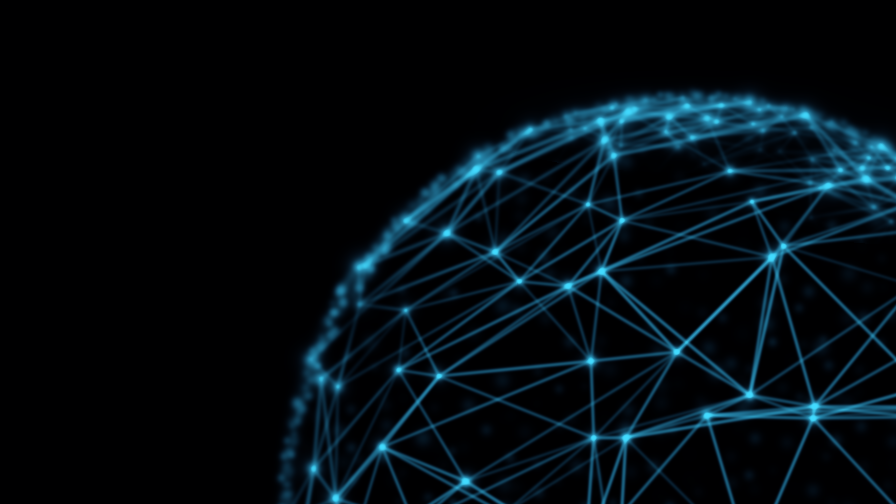
A Shadertoy shader for this background:

```glsl
// A dark globe woven from glowing cyan nodes and links, rising at the lower right.

vec2 hash22(vec2 p) {
    vec3 q = fract(p.xyx * vec3(0.1031, 0.1030, 0.0973));
    q += dot(q, q.yzx + 33.33);
    return fract((q.xx + q.yz) * q.zy);
}

float glow(float dist, float width) {
    return exp(-dist * dist / (width * width));
}

float segmentDistance(vec2 p, vec2 a, vec2 b) {
    vec2 ab = b - a;
    float t = clamp(dot(p - a, ab) / max(dot(ab, ab), 1e-6), 0.0, 1.0);
    return length(p - a - ab * t);
}

// Draws a point toward a hub so that nodes gather there.
vec2 gather(vec2 w, vec2 hub) {
    return w + 0.55 * (hub - w) * glow(length(hub - w), 0.2);
}

// Jittered node projected from the unit sphere: xy position, z visibility.
vec3 node(vec2 cell, float size) {
    vec2 w = (cell + 0.02 + 0.96 * hash22(cell + 57.0)) * size;
    w = gather(w, vec2(-0.32, 0.70));
    w = gather(w, vec2(-0.78, 0.35));
    w = gather(w, vec2(0.01, 0.47));
    float angle = length(w);
    return vec3(w * sin(angle) / max(angle, 0.001), 1.0 - smoothstep(1.48, 1.58, angle));
}

// Nodes and the links to their neighbours, on a grid of sphere angles.
float mesh(vec2 p, vec2 angles, float size, float blur) {
    vec2 home = floor(angles / size);
    float light = 0.0;
    for (int y = -2; y <= 2; y++)
    for (int x = -2; x <= 2; x++) {
        vec2 cell = home + vec2(x, y);
        vec3 a = node(cell, size);
        if (a.z <= 0.0) continue;
        float power = hash22(cell + 113.0).x;
        float d = length(p - a.xy);
        light += a.z * (0.6 + power) * (1.6 * glow(d, blur * 2.3) + 0.25 * glow(d, blur * 5.0));
        for (int k = 0; k < 5; k++) {
            vec2 offset = k < 3 ? vec2(k - 1, 1) : vec2(k - 2, k - 3);
            vec2 chance = hash22(cell * 1.7 + float(k) * 19.0 + 83.0);
            if (chance.x < 0.2) continue;
            vec3 b = node(cell + offset, size);
            float line = glow(segmentDistance(p, a.xy, b.xy), blur);
            light += line * a.z * b.z * mix(0.2, 0.9, chance.y);
        }
    }
    return light;
}

// Soft beads strung along the outline within a band of given width.
float rimBeads(vec2 p, float band) {
    float turn = atan(p.y, p.x) * 56.0;
    float light = 0.0;
    for (int i = -2; i <= 2; i++)
    for (int layer = 0; layer < 2; layer++) {
        float id = floor(turn) + float(i);
        vec2 h = hash22(vec2(id + 200.0, float(layer) * 31.0 + 7.0));
        float power = hash22(vec2(id + 90.0, float(layer) + 53.0)).x;
        float a = (id + h.x) / 56.0;
        vec2 bead = vec2(cos(a), sin(a)) * (1.006 - band * h.y);
        light += (0.12 + 0.75 * power * power) * glow(length(p - bead), 0.009 + 0.005 * h.x);
    }
    return light;
}

// Faint, out of focus specks on the far side.
float farSpecks(vec2 p) {
    vec2 grid = p / 0.065;
    float light = 0.0;
    for (int y = -1; y <= 1; y++)
    for (int x = -1; x <= 1; x++) {
        vec2 cell = floor(grid) + vec2(x, y);
        vec2 h = hash22(cell + 310.0);
        float power = hash22(cell + 470.0).x;
        light += 0.17 * power * power * glow(length(grid - cell - h), 0.18 + 0.14 * h.x);
    }
    return light;
}

void mainImage(out vec4 fragColor, in vec2 fragCoord) {
    // Globe centre at the origin, radius one.
    vec2 p = (fragCoord - vec2(0.771 * iResolution.x, 0.0)) / (0.81 * iResolution.y);
    float r = length(p);
    vec2 angles = p / max(r, 0.001) * asin(min(r, 1.0));
    float light = 0.0;

    if (r < 1.12) {
        // Main web, softer toward the rim, thin in the left and upper hollows.
        float blur = mix(0.0045, 0.0065, smoothstep(0.75, 1.0, r));
        float hollow = 1.0 - 0.7 * glow(length(p - vec2(-0.82, 0.45)), 0.15);
        hollow *= 1.0 - 0.7 * glow(length((p - vec2(0.22, 0.86)) / vec2(0.08, 0.05)), 1.0);
        float depth = mix(1.0, 0.6, smoothstep(0.5, 0.95, r));
        light += mesh(p, angles, 0.235, blur) * hollow * depth;

        // Dense clusters at the crown and upper right.
        float crown = glow(length((p - vec2(-0.01, 0.94)) / vec2(0.27, 0.065)), 1.0);
        float shoulder = glow(length((p - vec2(0.46, 0.81)) / vec2(0.16, 0.09)), 1.0);
        float cluster = (crown + 0.8 * shoulder) * hollow;
        if (cluster > 0.02) light += cluster * (0.08 + 0.5 * mesh(p, angles, 0.12, 0.0058));

        // Outline, broadest and brightest on the left curve.
        float leftCurve = smoothstep(0.0, -0.5, p.x) * glow(p.y - 0.55, 0.36);
        float rim = mix(0.45, 1.0, leftCurve);
        float beads = rimBeads(p, mix(0.022, 0.045, leftCurve));
        light += rim * (beads + 0.13 * glow(r - 0.99, 0.02));
        light += farSpecks(p) * (1.0 - smoothstep(0.88, 0.98, r));
    }

    // Deep blue through cyan, with paler node cores.
    float s = 1.0 - exp(-light);
    vec3 color = vec3(0.20, 0.70, 0.86) * pow(vec3(s), vec3(1.2, 1.12, 1.0));
    color += vec3(0.06, 0.16, 0.14) * smoothstep(0.75, 1.0, s);
    fragColor = vec4(color + vec3(0.0, 0.0, 0.004), 1.0);
}
```
